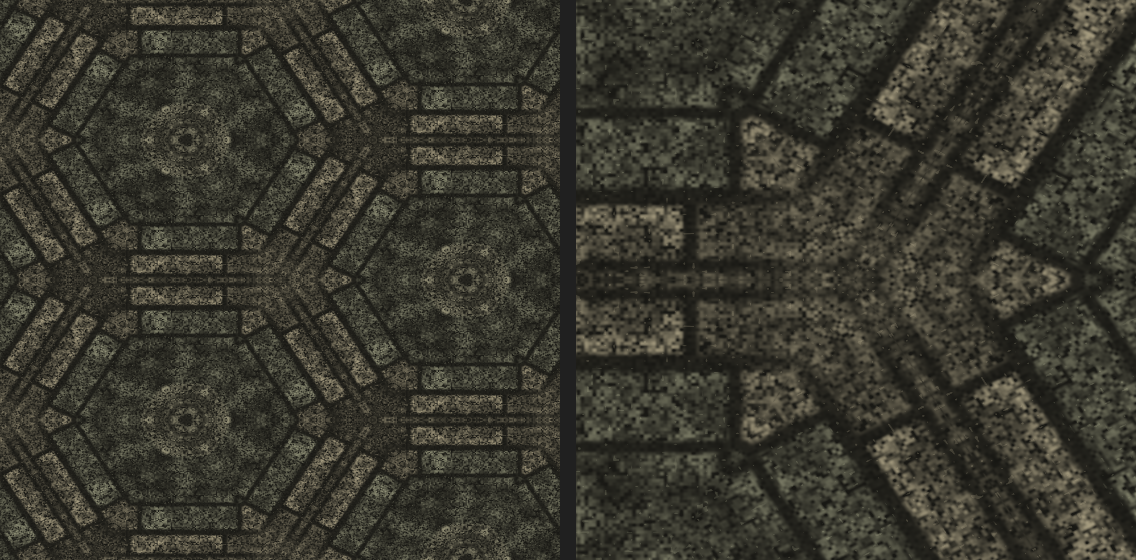
Left: the whole. Right: its middle third, enlarged.
A three.js fragment shader for this pattern:

```glsl
varying vec2 vUv;

#define CELL_CENTER vec2(0.3325, 0.75)
#define CELL_SCALE vec2(1.7320508, 2.0)
#define SHADOW vec3(0.110, 0.108, 0.090)
#define TAN_TINT vec3(1.05, 0.98, 0.80)
#define GREEN_TINT vec3(0.99, 1.00, 0.82)
#define GROOVE 0.003
#define SOFT 0.010
#define GRAIN_FREQ 245.0
#define GRAIN_DEPTH 2.9
#define BLOTCH_FREQ 36.0

float hash(vec2 p) {
  vec3 q = fract(p.xyx * 0.1031);
  q += dot(q, q.yzx + 33.33);
  return fract((q.x + q.y) * q.z);
}

float noise(vec2 p) {
  vec2 i = floor(p), f = fract(p);
  f = f * f * (3.0 - 2.0 * f);
  return mix(mix(hash(i), hash(i + vec2(1, 0)), f.x),
             mix(hash(i + vec2(0, 1)), hash(i + vec2(1, 1)), f.x), f.y);
}

float fbm(vec2 p) {
  float sum = 0.0, amp = 0.533;
  for (int i = 0; i < 4; i++) {
    sum += amp * noise(p);
    p = mat2(1.6, 1.2, -1.2, 1.6) * p + 7.3;
    amp *= 0.5;
  }
  return sum;
}

// Offset from the nearest hexagon center
vec2 hexCell(vec2 p) {
  vec2 period = vec2(CELL_SCALE.x, 1.0), h = period * 0.5;
  vec2 a = mod(p + h, period) - h;
  vec2 b = mod(p, period) - h;
  return dot(a, a) < dot(b, b) ? a : b;
}

// Mirrors the six sectors onto the upper one
vec2 foldSector(vec2 p) {
  vec2 right = vec2(0.8660254, -0.5), left = vec2(-0.8660254, -0.5);
  p.y = abs(p.y);
  p -= 2.0 * max(dot(p, right), 0.0) * right;
  p -= 2.0 * max(dot(p, left), 0.0) * left;
  return p;
}

float bump(float x, float width) {
  return exp(-x * x / (width * width));
}

float groove(float d, float width) {
  return smoothstep(width, width + SOFT, abs(d));
}

float above(float edge, float x) {
  return smoothstep(edge - 0.003, edge + 0.003, x);
}

void main() {
  vec2 p = foldSector(hexCell((vUv - CELL_CENTER) * CELL_SCALE));
  float blotch = fbm(p * BLOTCH_FREQ + 11.0);
  float patches = smoothstep(0.3, 0.7, fbm(p * 15.0 + 40.0));

  // Dim field with faint courses and mottled patches
  float field = mix(0.035, 0.15, patches) + 0.03 * above(0.247, p.y);
  field *= mix(0.5, 1.0, groove(p.y - 0.247, 0.001));
  field *= mix(0.6, 1.0, groove(p.x - 0.035, 0.002));

  // Inner course: green block between tan corner stones
  float corner = max(1.0 - above(-0.144, p.x), above(0.165, p.x));
  float green = mix(0.07, 0.14, patches);
  green += 0.12 * bump(p.x + 0.095, 0.05) + 0.05 * bump(p.x - 0.1, 0.05);
  float inner = mix(green, 0.225, corner);
  inner *= groove(p.x + 0.144, GROOVE) * groove(p.x - 0.165, GROOVE);

  // Outer course: long tan block, dark left end, pale right end
  float outer = mix(0.095, 0.25, above(-0.178, p.x));
  outer = mix(outer, 0.12 + 0.1 * bump(length(p - vec2(0.253, 0.438)), 0.04),
              above(0.1195, p.x));
  outer *= groove(p.x + 0.178, GROOVE) * groove(p.x - 0.1195, GROOVE);

  // Beaded strip along the cell border
  float beads = 0.7 + 0.3 * cos(p.x * 170.0);
  float strip = 0.08 + 0.1 * beads * bump(p.y - 0.495, 0.005);

  float inInner = above(0.301, p.y), inOuter = above(0.401, p.y);
  float tone = mix(field, inner, inInner);
  tone = mix(tone, outer, inOuter);
  tone = mix(tone, strip, above(0.482, p.y));

  // Course joints, worn faint towards the hexagon corners
  float joints = groove(p.y - 0.301, GROOVE) * groove(p.y - 0.401, 0.006);
  joints *= groove(p.y - 0.482, 0.002);
  tone *= mix(joints, 1.0, 0.5 * smoothstep(0.15, 0.26, abs(p.x)));

  // Rosette in the cell center
  float radius = mix(length(p), p.y, 0.7);
  float rosette = 0.15 + 0.07 * smoothstep(0.07, 0.1, radius);
  rosette *= mix(0.3, 1.0, groove(radius - 0.052, 0.002));
  rosette *= mix(0.6, 1.0, groove(radius - 0.083, 0.001));
  rosette *= smoothstep(0.008, 0.03, radius);
  rosette *= mix(0.7, 1.0, groove(p.x, 0.002));
  float inField = smoothstep(0.122, 0.138, radius);
  tone = mix(rosette, tone, inField);

  // Rivet beside the corner stone
  float rivet = length(p - vec2(0.167, 0.288));
  tone = mix(0.08, tone, above(0.015, rivet)) * groove(rivet - 0.015, 0.001);

  // Weathering, grain and pale specks
  float grain = 0.75 * noise(p * GRAIN_FREQ) + 0.25 * noise(p * GRAIN_FREQ * 0.43 + 19.0);
  float wear = 0.5 + smoothstep(0.28, 0.72, blotch);
  tone *= wear * max(0.0, 1.0 + GRAIN_DEPTH * (grain - 0.5));
  tone += 0.07 * (grain - 0.3);
  tone += 0.15 * smoothstep(0.86, 0.97, noise(p * GRAIN_FREQ * 0.9 + 71.0));
  tone /= 1.0 + 0.9 * max(tone, 0.0);

  float tanStone = max(max(inOuter, inInner * corner), 0.5 - 0.5 * inField);
  vec3 color = SHADOW + tone * mix(GREEN_TINT, TAN_TINT, tanStone);
  gl_FragColor = vec4(color, 1.0);
}
```
